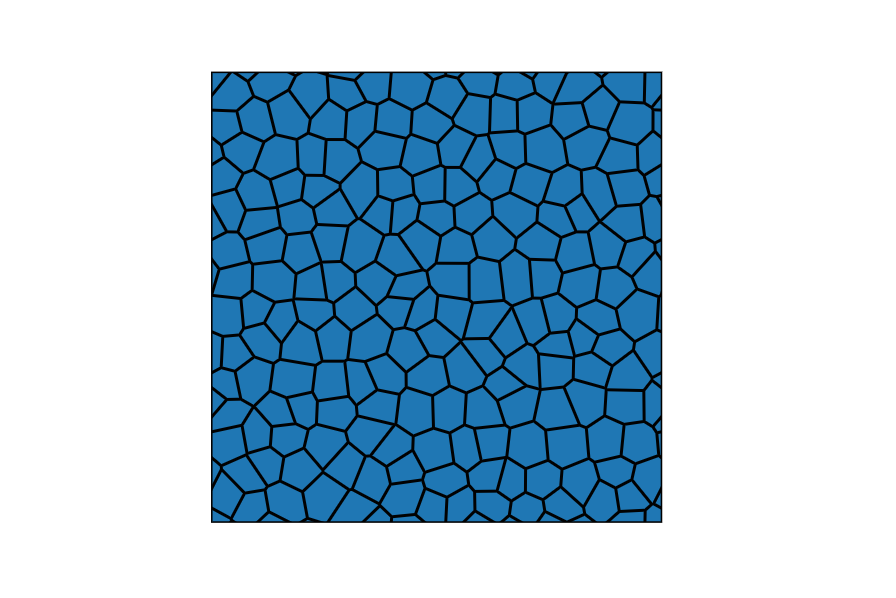
This pattern is drawn by a Shadertoy shader. Its source:

```glsl
const vec3 PAPER = vec3(1.0);
const vec3 CELL_BLUE = vec3(0.122, 0.467, 0.706);
const vec3 LINE_BLACK = vec3(0.005);

// Lengths are fractions of the canvas height.
const vec2 PANEL_CENTER = vec2(-0.019, 0.003);
const float PANEL_HALF = 0.376;
const float LINE_WIDTH = 0.0050;
const float BORDER_WIDTH = 0.0026;

const vec2 GRID = vec2(13.0, 14.0);   // cells across the panel
const float JITTER = 0.74;
const float ROW_SHIFT = 0.5;

vec2 hash22(vec2 p) {
    vec3 q = fract(vec3(p.xyx) * vec3(0.1031, 0.1030, 0.0973));
    q += dot(q, q.yzx + 33.33);
    return fract((q.xx + q.yz) * q.zy);
}

// Site of one grid cell in panel units; the jitter wraps with the grid.
vec2 sitePosition(vec2 cell) {
    vec2 jitter = JITTER * (hash22(mod(cell, GRID) + 17.0) - 0.5);
    float shift = ROW_SHIFT * (mod(cell.y, 2.0) - 0.5);
    return (cell + 0.5 + jitter + vec2(shift, 0.0)) / GRID;
}

// Distance to the nearest Voronoi edge, in panel units.
float edgeDistance(vec2 p) {
    vec2 home = floor(p * GRID);
    vec2 nearestCell = home;
    vec2 toNearest = vec2(0.0);
    float best = 1e3;

    for (int j = -2; j <= 2; j++)
    for (int i = -2; i <= 2; i++) {
        vec2 cell = home + vec2(i, j);
        vec2 toSite = sitePosition(cell) - p;
        float d = dot(toSite, toSite);
        if (d < best) {
            best = d;
            nearestCell = cell;
            toNearest = toSite;
        }
    }

    // Bisectors between the nearest site and its neighbours
    float edge = 1e3;
    for (int j = -2; j <= 2; j++)
    for (int i = -2; i <= 2; i++) {
        if (i == 0 && j == 0) continue;
        vec2 toSite = sitePosition(nearestCell + vec2(i, j)) - p;
        edge = min(edge, dot(0.5 * (toNearest + toSite), normalize(toSite - toNearest)));
    }
    return edge;
}

// Antialiased coverage of the region where the signed distance is negative
float coverage(float signedDistance, float pixel) {
    return clamp(0.5 - signedDistance / pixel, 0.0, 1.0);
}

void mainImage(out vec4 fragColor, in vec2 fragCoord) {
    float pixel = 1.0 / iResolution.y;
    vec2 p = (fragCoord - 0.5 * iResolution.xy) * pixel - PANEL_CENTER;

    float panelSize = 2.0 * PANEL_HALF;
    float panel = max(abs(p.x), abs(p.y)) - PANEL_HALF;
    float edge = edgeDistance(p / panelSize + 0.5) * panelSize;

    // Cells and their outlines, clipped to the panel
    vec3 mosaic = mix(CELL_BLUE, LINE_BLACK, coverage(edge - 0.5 * LINE_WIDTH, pixel));
    vec3 color = mix(PAPER, mosaic, coverage(panel, pixel));

    // Thin frame; the plain margin around it tiles seamlessly
    float frame = coverage(abs(panel) - 0.5 * BORDER_WIDTH, pixel);
    color = mix(color, LINE_BLACK, frame);

    fragColor = vec4(color, 1.0);
}
```
